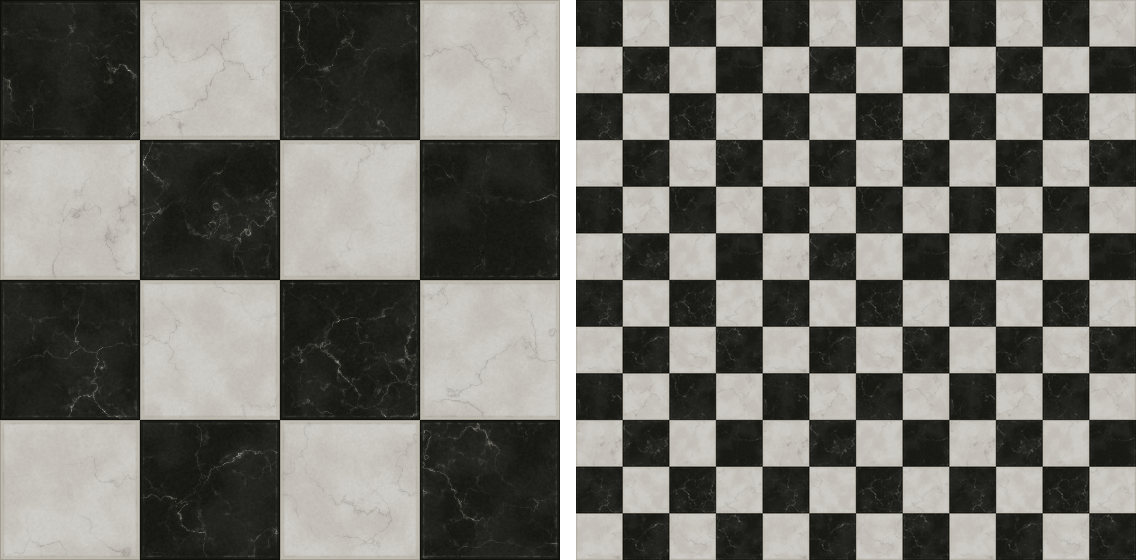
Left: one tile. Right: repeated 3 by 3.
Reproduce this texture procedurally as a Shadertoy shader.

```glsl
// Checkerboard floor of four by four marble slabs, black veined with white and pale grey.
// Each slab seeds its own warped Voronoi veins, cloudy fbm tone and fine grain;
// all seams, including the canvas edges, fall on slab joints, so the floor tiles.

vec2 hash2(vec2 p, float seed) {
    vec3 q = fract(vec3(p, seed) * vec3(.1031, .1030, .0973));
    q += dot(q, q.yzx + 33.33);
    return fract((q.xx + q.yz) * q.zy);
}

float noise(vec2 p, float seed) {
    vec2 i = floor(p), f = p - i;
    f = f * f * (3. - 2. * f);
    return mix(mix(hash2(i, seed).x, hash2(i + vec2(1, 0), seed).x, f.x),
               mix(hash2(i + vec2(0, 1), seed).x, hash2(i + 1., seed).x, f.x), f.y);
}

float fbm(vec2 p, float seed) {
    float sum = 0., amp = .5;
    for (int k = 0; k < 5; k++) {
        sum += amp * noise(p, seed + float(k) * 3.7);
        p = mat2(.8, -.6, .6, .8) * p * 2.1;
        amp *= .5;
    }
    return sum / .97;
}

// Distance to the borders of warped Voronoi cells, which form the vein network
float veinDistance(vec2 p, float seed) {
    p += 1.1 * (vec2(fbm(p * 1.7, seed + 11.), fbm(p * 1.7, seed + 29.)) - .5);
    p += .13 * (vec2(fbm(p * 9., seed + 41.), fbm(p * 9., seed + 53.)) - .5);
    vec2 base = floor(p), nearest = vec2(8), second = vec2(8);
    for (int y = -1; y <= 1; y++)
    for (int x = -1; x <= 1; x++) {
        vec2 id = base + vec2(x, y);
        vec2 r = id + .1 + .8 * hash2(id, seed) - p;
        if (dot(r, r) < dot(nearest, nearest)) { second = nearest; nearest = r; }
        else if (dot(r, r) < dot(second, second)) second = r;
    }
    return dot(.5 * (nearest + second), normalize(second - nearest));
}

void mainImage(out vec4 fragColor, in vec2 fragCoord) {
    vec2 p = fract(fragCoord / iResolution.xy) * 4.;
    vec2 cell = floor(p), f = p - cell;
    float seed = 3. + dot(cell, vec2(67, 281));
    float px = 4. / min(iResolution.x, iResolution.y);

    // Slab tone: broad clouds, worn patches and fine grain
    float cloud = smoothstep(.3, .72, fbm(f * 4., seed));
    float patchy = smoothstep(.38, .68, fbm(f * 3.2, seed + 5.));
    float grain = noise(f * 64., seed + 8.) + noise(f * 117., seed + 9.) - 1.;
    float fleck = smoothstep(.4, .8, fbm(f * 24., seed + 13.));

    // Main veins with a soft halo, and a thinner web that shows in patches
    float scale = 1.5 + .6 * hash2(cell, 17.).x;
    float d = veinDistance(f * scale, seed) / scale;
    float core = exp(-d / (.0045 + .2 * px * px / (px + .01)));
    float halo = exp(-d / .03);
    float web = exp(-veinDistance(f * 4.3 + 7., seed + 19.) / .03);
    float strength = .22 + .78 * patchy;

    // Black marble
    vec3 dark = mix(vec3(.098, .098, .08), vec3(.137, .137, .123), cloud);
    dark += vec3(.36, .355, .33) * core * strength * (.5 + .7 * fleck);
    dark += .05 * halo * patchy * (.3 + fleck);
    dark += .13 * web * patchy * (.25 + fleck);
    dark += .022 * grain;

    // Pale marble
    vec3 light = mix(vec3(.762, .747, .72), vec3(.802, .793, .772), cloud);
    light -= vec3(.09, .095, .1) * core * strength;
    light -= .025 * halo * patchy;
    light -= .03 * web * patchy * fleck;
    light += .02 * grain;

    // Bevelled rim: outer strip, hairline at its inner side, dark joint
    vec2 side = min(f, 1. - f);
    float edge = min(side.x, side.y);
    float strip = 1. - smoothstep(.022 - px * .5, .022 + px * .5, edge);
    float hairline = 1. - smoothstep(.003, .003 + px, abs(edge - .025));
    float joint = 1. - smoothstep(.004, .004 + px, edge);
    dark = mix(dark, vec3(.09, .09, .075), .6 * strip);
    dark += .1 * hairline * (.2 + fleck);
    dark = mix(dark, vec3(.05, .05, .04), .8 * joint);
    light = mix(light, vec3(.74, .72, .675), .65 * strip);
    light = mix(light, vec3(.65, .635, .59), hairline * (.3 + .3 * fleck));
    light = mix(light, vec3(.58, .56, .51), .65 * joint);

    // Alternate the slabs, blending within half a pixel of each joint
    vec2 parity = (1. - 2. * mod(cell, 2.)) * clamp(2. * side / px, 0., 1.);
    vec3 color = mix(dark, light, .5 + .5 * parity.x * parity.y);
    fragColor = vec4(clamp(color, 0., 1.), 1.);
}
```
